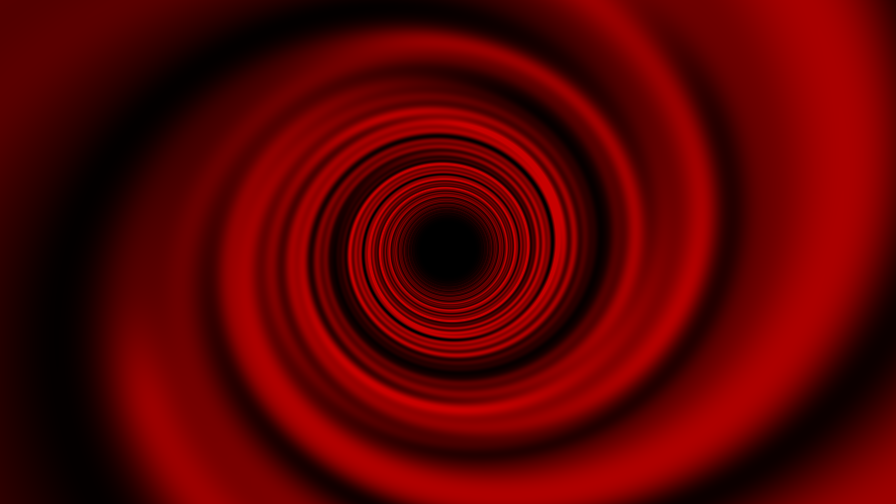
Give the GLSL for this background, as a Shadertoy shader.

```glsl
// A dark red whirlpool tunnel: light and shadow arms wind clockwise into a black hole.
// Depth is the inverse radius, so evenly spaced arms crowd together near the centre.
// Soft arcs form the broad arms and layered spiral sines add the fine rings.

const float TAU = 6.2831853;
const float ARM_PITCH = 2.38;   // depth gained by an arm in one turn

// Soft spiral arc. start = (turn, depth), pitch = depth per turn,
// span = length in turns; both ends of the arc fade out.
float arc(float depth, float turn, vec2 start, float pitch, float width, float span) {
    float sum = 0.0;
    for (int k = -1; k <= 2; k++) {
        float along = turn + float(k) - start.x;
        float across = (depth - start.y - pitch * along) / width;
        float ends = smoothstep(0.0, 0.2 * span, along)
                   * (1.0 - smoothstep(0.6 * span, span, along));
        sum += ends * exp(-across * across);
    }
    return sum;
}

// Fine spiral rings; layers too thin for the pixel size fade away.
float rings(float depth, float angle, float pixel) {
    float sum = 0.0;
    float frequency = 6.0;
    for (int i = 0; i < 3; i++) {
        float winding = floor(frequency * ARM_PITCH / TAU + 0.5);
        float phaseStep = frequency * depth * depth * pixel;
        float wave = sin(frequency * depth + winding * angle + 1.7 * float(i));
        sum += wave / (1.0 + 0.15 * phaseStep * phaseStep);
        frequency *= 1.8;
    }
    return sum;
}

// Bright arms, added to the base level.
float lightArms(float depth, float turn) {
    float light = 0.28 * arc(depth, turn, vec2(-0.40, 0.41), ARM_PITCH, 0.18, 1.25);
    light += 0.33 * arc(depth, turn, vec2(-0.38, 1.16), ARM_PITCH, 0.13, 0.65);
    light += 0.28 * arc(depth, turn, vec2(-0.45, 2.06), 1.5, 0.15, 1.05);
    light += 0.30 * arc(depth, turn, vec2(-0.80, 0.95), ARM_PITCH, 0.20, 0.36);
    light += 0.20 * arc(depth, turn, vec2(-0.60, -0.59), ARM_PITCH, 0.17, 1.10);
    light += 0.25 * arc(depth, turn, vec2(0.50, 2.75), 3.9, 0.17, 1.30);
    return light;
}

// Shadow arms, as a factor from black (0) to untouched (1).
float shadowArms(float depth, float turn) {
    float longArm = arc(depth, turn, vec2(-0.60, -0.17), 2.2, 0.14, 1.40);
    float innerArm = arc(depth, turn, vec2(0.55, 2.38), 2.3, 0.28, 1.50);
    float outerArm = arc(depth, turn, vec2(-0.95, 0.36), ARM_PITCH, 0.21, 1.05);
    float thinArm = arc(depth, turn, vec2(-0.20, 1.52), 1.9, 0.13, 0.70);
    float outerHaze = arc(depth, turn, vec2(-0.85, 0.43), ARM_PITCH, 0.36, 0.95);
    float leftHaze = arc(depth, turn, vec2(-0.58, 1.52), ARM_PITCH, 0.20, 0.32);
    float deep = max(1.0 - 0.92 * longArm, 0.0) * max(1.0 - 0.96 * innerArm, 0.0)
               * max(1.0 - 0.96 * outerArm, 0.0);
    return deep * (1.0 - 0.72 * thinArm) * (1.0 - 0.40 * outerHaze) * (1.0 - 0.35 * leftHaze);
}

void mainImage(out vec4 fragColor, in vec2 fragCoord) {
    // Polar tunnel coordinates, in units of the canvas height
    vec2 p = (fragCoord - 0.5 * iResolution.xy) / iResolution.y - vec2(0.0, 0.005);
    float radius = max(length(p), 0.02);
    float angle = atan(p.y, p.x + 1e-6);
    float turn = -angle / TAU;
    float depth = 1.0 / radius + 0.1 * cos(2.0 * angle);

    // Broad arms
    float red = 0.45 + lightArms(depth, turn);

    // Fine rings, stronger towards the hole
    float ringGain = mix(0.028, 0.19, smoothstep(1.5, 5.5, depth));
    red += ringGain * rings(depth, angle, 1.0 / iResolution.y);

    // Shadows and the black hole
    red *= shadowArms(depth, turn);
    red *= smoothstep(0.052, 0.128, radius);

    fragColor = vec4(clamp(red, 0.0, 0.78), 0.0, 0.0, 1.0);
}
```
